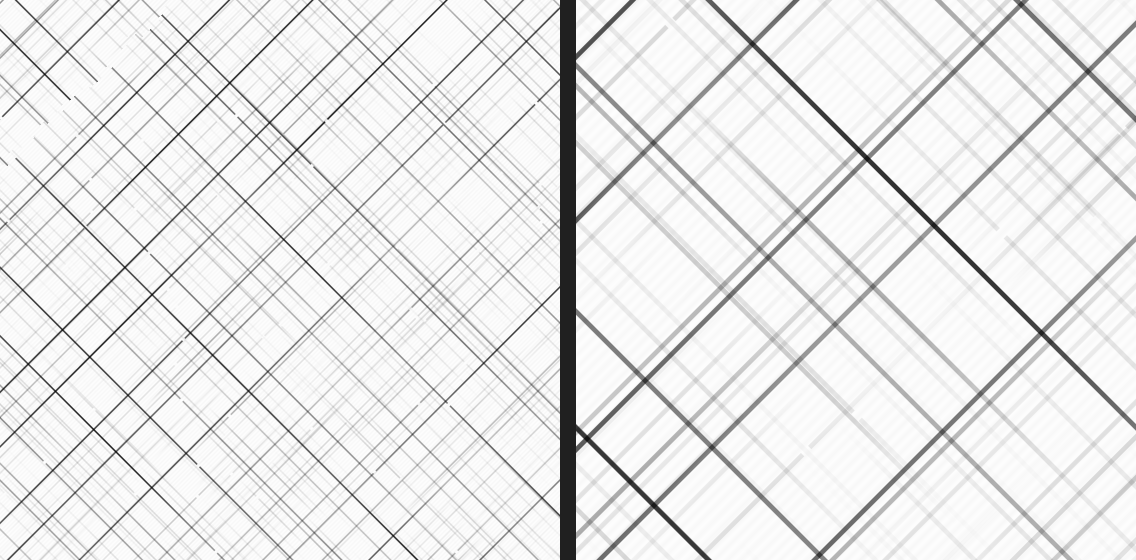
Left, the full canvas; right, a detail of the centre.
Give the GLSL for this pattern, as a WebGL 2 fragment shader.

```glsl
#version 300 es
precision highp float;

uniform vec2 u_resolution;
out vec4 fragColor;

float hash(vec2 p) {
    return fract(sin(dot(p, vec2(12.9898, 78.233))) * 43758.5453);
}

// Smooth one-dimensional noise, with its own track per seed
float noise(float x, float seed) {
    float cell = floor(x);
    float blend = smoothstep(0.0, 1.0, x - cell);
    return mix(hash(vec2(cell, seed)), hash(vec2(cell + 1.0, seed)), blend);
}

// Light left by parallel strokes running along q.x, one per lane of q.y.
// fade is the noise level below which a stroke vanishes.
float strokes(vec2 q, float spacing, float depth, float frequency, float fade, float seam, float seed) {
    float pixel = 0.7 / min(u_resolution.x, u_resolution.y);
    float light = 1.0;
    float home = floor(q.y / spacing);
    for (int k = -1; k <= 1; k++) {
        float lane = home + float(k);
        // Lanes are redrawn past each seam, which leaves blunt stroke ends
        float jitter = 0.015 * hash(vec2(lane, seed + 3.7));
        float track = seed + 17.0 * floor(q.x * 0.7 + seam + jitter);
        float centre = (lane + mix(0.08, 0.92, hash(vec2(lane, track)))) * spacing;
        float strength = mix(0.42, 1.0, hash(vec2(lane, track + 5.3)));
        float tone = smoothstep(fade, 1.0, noise(q.x * frequency + 40.0, lane * 1.37 + track));

        // One small nick per stroke
        float nick = (hash(vec2(lane, track + 9.1)) - 0.5) * 1.4;
        tone *= smoothstep(0.003 - pixel, 0.003 + pixel, abs(q.x - nick));

        float width = 0.0014;
        float line = 1.0 - smoothstep(width - pixel, width + pixel, abs(q.y - centre));
        light *= 1.0 - depth * strength * tone * line;
    }
    return light;
}

// Bold, middling and faint strokes in one direction
float weave(vec2 q, float seam, float seed) {
    float light = strokes(q, 0.082, 0.88, 4.0, -0.6, seam, seed);
    light *= strokes(q, 0.046, 0.36, 5.0, 0.2, seam, seed + 101.3);
    light *= strokes(q, 0.021, 0.15, 7.0, 0.25, seam, seed + 203.9);
    return light;
}

void main() {
    vec2 uv = gl_FragCoord.xy / min(u_resolution.x, u_resolution.y);
    vec2 centred = uv - 0.5;
    float rising = (centred.x + centred.y) * 0.70711;
    float falling = (centred.x - centred.y) * 0.70711;

    // Pale paper with fine rising hatching
    float paper = 0.983 + 0.009 * cos(6.28318 * falling * 180.0);

    float light = weave(vec2(rising, falling), 0.5, 11.0);
    light *= weave(vec2(falling, rising), 0.336, 57.0);

    fragColor = vec4(vec3(paper * light), 1.0);
}
```
